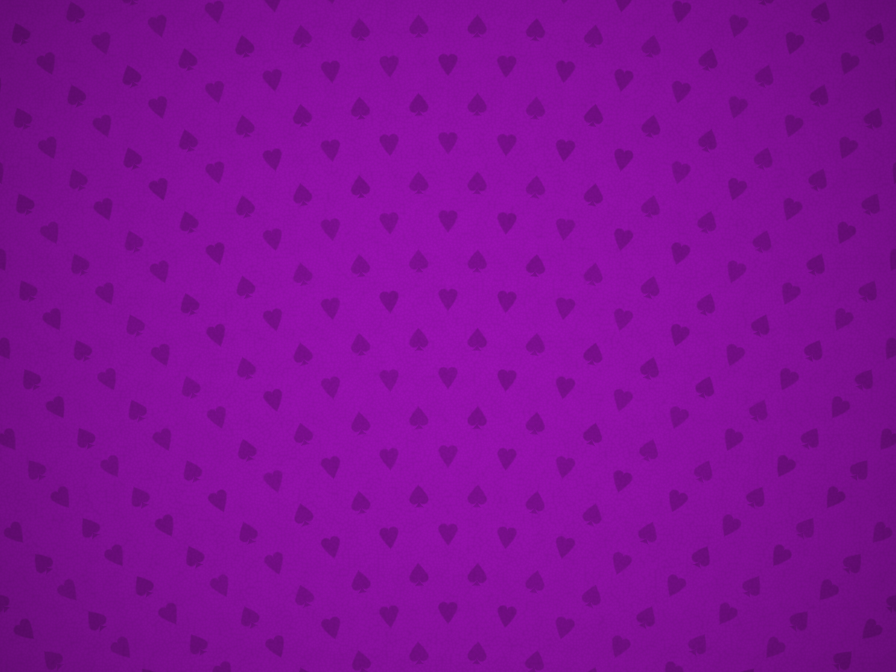
Reproduce this pattern procedurally as a WebGL 2 fragment shader.

```glsl
#version 300 es
precision highp float;
// Purple felt with tone-on-tone hearts and spades set along concentric arcs.

uniform vec2 u_resolution;
out vec4 outColor;

// All lengths are fractions of the canvas height.
const vec3  FELT        = vec3(0.583, 0.068, 0.675);
const vec2  ARC_CENTRE  = vec2(0.0, -1.068); // from the canvas middle
const vec2  PITCH       = vec2(0.0872, 0.1165); // along an arc, between arcs
const float FIRST_ARC   = 0.656;  // radius of one row of hearts
const float SUIT_SIZE   = 0.0142; // half width of a suit
const float SUIT_SHADE  = 0.17;
const float SUIT_VARY   = 0.04;
const float VIGNETTE    = 0.46;
const float GRAIN_SCALE = 230.0;
const float GRAIN       = 0.075;
const float MOTTLE      = 0.012;

vec2 hash2(vec2 p) {
  vec3 q = fract(vec3(p.xyx) * vec3(0.1031, 0.1030, 0.0973));
  q += dot(q, q.yzx + 33.33);
  return fract((q.xx + q.yz) * q.zy);
}

// Distance to the nearest scattered point.
float cellular(vec2 p) {
  vec2 cell = floor(p), f = fract(p);
  float nearest = 2.0;
  for (int y = -1; y <= 1; y++) {
    for (int x = -1; x <= 1; x++) {
      vec2 o = vec2(x, y);
      nearest = min(nearest, length(o + hash2(cell + o + 500.0) - f));
    }
  }
  return nearest;
}

// Two round lobes above a body that tapers down to a tip.
float leaf(vec2 p, float tip) {
  p.x = abs(p.x);
  float lobe = length(p - vec2(0.46, 0.0)) - 0.54;
  float t = max(-p.y / tip, 0.0);
  float body = max((p.x - 1.0 + pow(t, 1.4)) * 0.8, p.y);
  return min(lobe, body);
}

float heart(vec2 p) {
  return leaf(p - vec2(0.0, 0.6), 1.75);
}

float spade(vec2 p) {
  float blade = leaf(vec2(p.x, -p.y - 0.3), 1.5);
  float flare = clamp((-0.5 - p.y) / 0.65, 0.0, 1.0);
  float stem = max(abs(p.x) - 0.09 - 0.34 * flare * flare,
                   max(-1.15 - p.y, p.y + 0.3));
  return min(blade, stem);
}

// Shade of the suit nearest to p; shift is the lattice offset in cells.
float suitShade(vec2 p, vec2 shift, bool isHeart) {
  vec2 fromCentre = p - ARC_CENTRE;
  float radius = length(fromCentre);
  float along = radius * atan(fromCentre.x, fromCentre.y);
  vec2 start = vec2(0.0, FIRST_ARC);
  vec2 id = floor((vec2(along, radius) - start) / PITCH - shift + 0.5);
  vec2 site = start + (id + shift) * PITCH;

  // Turn each suit upright on its own arc.
  float angle = site.x / site.y;
  float c = cos(angle), s = sin(angle);
  vec2 d = fromCentre - site.y * vec2(s, c);
  vec2 local = vec2(c * d.x - s * d.y, s * d.x + c * d.y) / SUIT_SIZE;

  float dist = isHeart ? heart(local) : spade(local);
  float soft = 0.05 + 0.7 / (u_resolution.y * SUIT_SIZE);
  float vary = hash2(id + shift + 70.0).x - 0.5;
  return (SUIT_SHADE + SUIT_VARY * vary) * (1.0 - smoothstep(-soft, soft, dist));
}

void main() {
  vec2 p = (gl_FragCoord.xy - 0.5 * u_resolution) / u_resolution.y;

  // Suits: spades sit midway between the hearts.
  float shade = max(suitShade(p, vec2(0.0), true),
                    suitShade(p, vec2(0.5), false));

  // Felt: fine fibres over a slow uneven tone.
  float grain = GRAIN * (0.45 - cellular(p * GRAIN_SCALE));
  float mottle = MOTTLE * sin(61.0 * p.x + 3.0 * sin(47.0 * p.y))
                        * sin(53.0 * p.y + 2.0 * sin(71.0 * p.x));

  // Light falls off from the middle.
  float light = 1.0 - VIGNETTE * dot(p, p);
  vec3 color = FELT * light * (1.0 - shade) * (1.0 + grain + mottle);
  outColor = vec4(color, 1.0);
}
```
